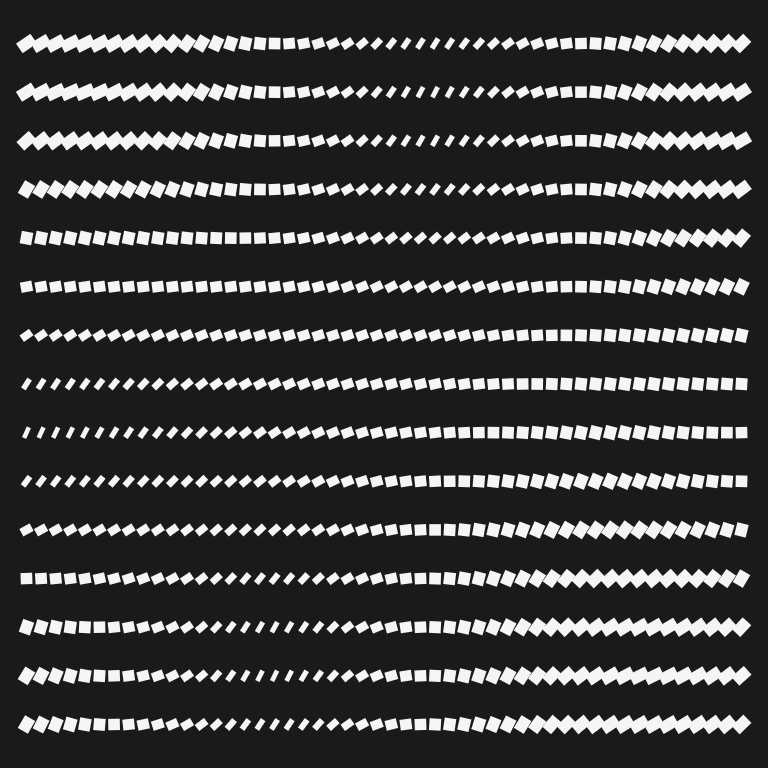
Give the GLSL for this pattern, as a WebGL 1 fragment shader.

```glsl
precision highp float;

// Fifteen rows of fifty pale bars on a near-black ground.
// One smooth field, a sum of soft hills and hollows, sets both the tilt and
// the thickness of each bar: thin and rising in hollows, thick on hills.

uniform vec2 u_resolution;

const vec2 GRID = vec2(50.0, 15.0);       // bars across, rows down
const float MARGIN = 0.025;               // empty border of the canvas
const float BAR_FILL = 0.8;               // bar length as a share of its cell
const float THICKNESS = 0.0150;           // thickness where the field is zero
const float THICKNESS_SWING = 0.0083;     // change of thickness per field unit
const float TILT = 1.05;                  // clockwise radians per field unit
const vec3 GROUND = vec3(0.102);
const vec3 BAR = vec3(0.96);

// Gaussian hill of height one, with its own radius on each axis
float hill(vec2 p, vec2 center, vec2 radius) {
  vec2 d = (p - center) / radius;
  return exp(-dot(d, d));
}

// Smooth field, about -1 to 1
float field(vec2 p) {
  float n = 0.0;
  // upper band
  n += 1.12 * hill(p, vec2(0.104, 0.899), vec2(0.189, 0.184));
  n -= 1.05 * hill(p, vec2(0.560, 0.867), vec2(0.150, 0.272));
  n += 1.00 * hill(p, vec2(0.957, 0.829), vec2(0.156, 0.215));
  // middle band
  n -= 1.10 * hill(p, vec2(0.026, 0.443), vec2(0.339, 0.158));
  n -= 0.37 * hill(p, vec2(0.990, 0.373), vec2(0.143, 0.146));
  // lower band
  n += 0.58 * hill(p, vec2(0.013, 0.101), vec2(0.104, 0.146));
  n -= 1.07 * hill(p, vec2(0.358, 0.126), vec2(0.143, 0.209));
  n += 1.07 * hill(p, vec2(0.853, 0.126), vec2(0.215, 0.279));
  return n;
}

// Coverage of a centred rectangle with square corners
float boxCoverage(vec2 p, vec2 halfSize, float pixel) {
  vec2 inside = clamp(0.5 + (halfSize - abs(p)) / pixel, 0.0, 1.0);
  return inside.x * inside.y;
}

// Coverage of the bar that belongs to one grid cell
float barCoverage(vec2 p, vec2 cell, vec2 cellSize, float pixel) {
  vec2 center = MARGIN + (cell + 0.5) * cellSize;
  float n = field(center);
  float c = cos(TILT * n);
  float s = sin(TILT * n);
  vec2 d = p - center;
  vec2 local = vec2(c * d.x - s * d.y, s * d.x + c * d.y);
  float thickness = max(THICKNESS + THICKNESS_SWING * n, 0.002);
  return boxCoverage(local, 0.5 * vec2(BAR_FILL * cellSize.x, thickness), pixel);
}

void main() {
  float pixel = 1.0 / min(u_resolution.x, u_resolution.y);
  vec2 p = (gl_FragCoord.xy - 0.5 * u_resolution) * pixel + 0.5;
  vec2 cellSize = (1.0 - 2.0 * MARGIN) / GRID;
  vec2 home = floor((p - MARGIN) / cellSize);

  // Thick bars reach into the cells beside them
  float coverage = 0.0;
  for (int i = -1; i <= 1; i++) {
    vec2 cell = home + vec2(float(i), 0.0);
    vec2 valid = step(vec2(0.0), cell) * step(cell, GRID - 1.0);
    coverage = max(coverage,
                   valid.x * valid.y * barCoverage(p, cell, cellSize, pixel));
  }

  gl_FragColor = vec4(mix(GROUND, BAR, coverage), 1.0);
}
```
